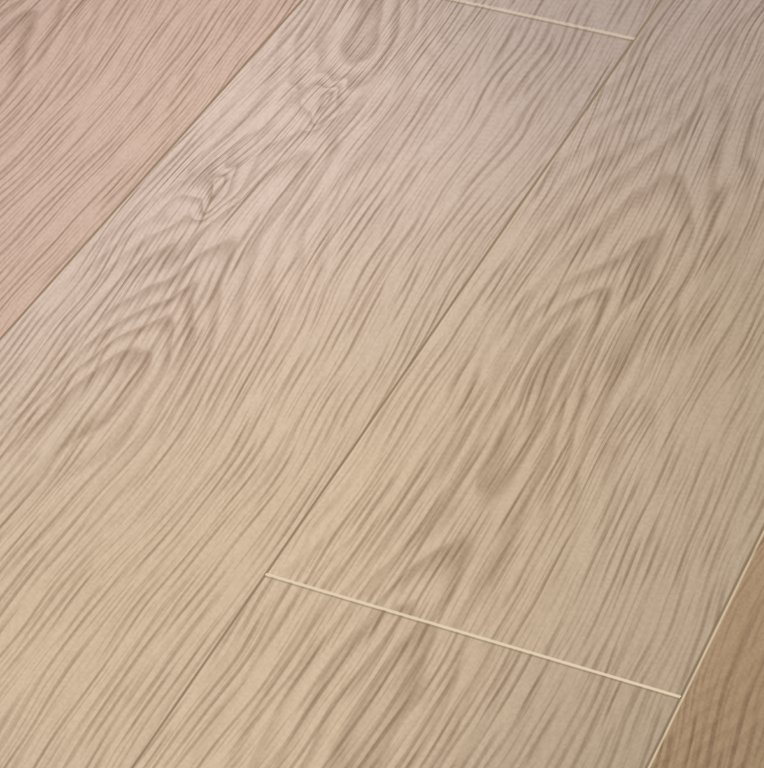
Give the GLSL for this texture, as a Shadertoy shader.

```glsl
const vec2 VANISH = vec2(2.46, 3.32);      // where the long seams converge
const float SIDE_VANISH_X = -10.0;         // where the end joints converge
const float SEAM_START = 0.172;            // seam position on the lower edge
const float BOARD_WIDTH = 0.669;           // board width on the lower edge
const float BOARD_LENGTH = 2.388;
const float JOINT_START = 3.373;
const float STAGGER = 0.5;                 // end joint shift per column
const float LENGTH_SCALE = 1.65;           // floor length in board widths

const vec3 WARM_OAK = vec3(0.835, 0.742, 0.632);
const vec3 PINK_OAK = vec3(0.845, 0.758, 0.705);
const vec3 GRAIN_TINT = vec3(0.79, 0.755, 0.725);
const vec3 LEFT_TINT = vec3(0.97, 0.93, 0.91);
const vec3 RIGHT_TINT = vec3(0.95, 0.90, 0.84);
const vec3 SEAM_DARK = vec3(0.52, 0.44, 0.34);
const vec3 BEVEL_LIGHT = vec3(0.90, 0.83, 0.72);

const float SEAM_HALF = 0.0016;
const float JOINT_HALF = 0.0018;
const float RING_DENSITY = 18.0;
const float RING_STRENGTH = 0.62;
const float PORE_STRENGTH = 0.62;
const float PORE_LINES = 46.0;             // strokes across one board
const float PORE_BREAKS = 7.0;             // breaks along one board width
const float PORE_TILT = 0.05;
const float BOARD_VARIATION = 0.02;
const vec2 KNOT_SIZE = vec2(0.06, 0.065);
const vec2 KNOTS[2] = vec2[2](vec2(-0.813, 4.009), vec2(-0.722, 4.251));

float hash(vec2 p) {
    return fract(sin(dot(p, vec2(127.1, 311.7))) * 43758.5453);
}

float noise(vec2 p) {
    vec2 cell = floor(p), f = fract(p);
    f = f * f * (3.0 - 2.0 * f);
    return mix(mix(hash(cell), hash(cell + vec2(1, 0)), f.x),
               mix(hash(cell + vec2(0, 1)), hash(cell + vec2(1, 1)), f.x), f.y);
}

float band(float d, float halfWidth, float aa) {
    return 1.0 - smoothstep(halfWidth - aa, halfWidth + aa, abs(d));
}

float nearestEdge(float x) {
    return x - floor(x + 0.5);
}

// Thin broken strokes; each line fades in and out along its length
float strokes(float x, float along) {
    float line = floor(x);
    float center = 0.5 + 0.3 * (noise(vec2(line * 5.7, along * 1.3)) - 0.5);
    float profile = 1.0 - smoothstep(0.04, 0.34, abs(x - line - center));
    return profile * smoothstep(0.2, 0.8, noise(vec2(line * 7.3, along + hash(vec2(line, 2.0)) * 9.0)));
}

// Returns growth rings in x, open pores in y
vec2 woodGrain(vec2 plane, float across, float seed) {
    float along = plane.y * LENGTH_SCALE;
    vec2 shift = vec2(seed * 37.0, seed * 53.0);
    float axis = 0.33 + 0.08 * (seed - 0.5) + 0.2 * (noise(vec2(along * 1.7, seed * 91.0)) - 0.5);
    float offset = across - axis;

    // Nested arches around the heart of the board, pushed aside by knots
    float field = RING_DENSITY * sqrt(offset * offset + 0.003) + 2.2 * along;
    field += 3.4 * noise(vec2(across * 3.4, along * 1.4) + shift);
    field += 1.3 * noise(vec2(across * 9.0, along * 3.2) + shift);
    field += 0.4 * noise(vec2(across * 30.0, along * 9.0) + shift);
    float knot = 0.0;
    for (int i = 0; i < 2; i++) {
        vec2 d = (plane - KNOTS[i]) / KNOT_SIZE;
        d += 0.9 * (vec2(noise(d * 1.3 + 4.0), noise(d * 1.3 + 9.0)) - 0.5);
        knot += exp(-dot(d, d));
    }
    field += 2.6 * knot;

    // Two layers of strokes, slightly skewed and bent
    float bend = 0.10 * noise(vec2(across * 2.5, along * 1.4) + shift);
    bend += 0.018 * noise(vec2(across * 12.0, along * 5.0) + shift);
    float x = (across + bend + PORE_TILT * along) * PORE_LINES + seed * 70.0 + 0.6 * knot;
    float pore = strokes(x, along * PORE_BREAKS);
    pore += 0.55 * strokes(x * 1.73 + 40.0, along * PORE_BREAKS * 1.6);

    float phase = fract(field + 0.1 * pore);
    float ring = smoothstep(0.2, 0.8, phase) * (1.0 - smoothstep(0.8, 1.0, phase));
    float heart = exp(-offset * offset * 16.0);
    float patches = smoothstep(0.2, 0.75, noise(vec2(across * 5.0, along * 2.2) + shift + 8.0));
    ring *= mix(0.12, 0.9, heart) * mix(0.35, 1.0, patches) + 0.35 * knot;
    return vec2(ring, pore);
}

void mainImage(out vec4 fragColor, in vec2 fragCoord) {
    vec2 p = fragCoord / iResolution.y;
    float aa = 1.0 / iResolution.y;

    // Floor plane in perspective
    float depth = VANISH.y - p.y;
    float seamX = VANISH.x + (p.x - VANISH.x) * VANISH.y / depth;
    vec2 plane = vec2((seamX - SEAM_START) / BOARD_WIDTH, (p.x - SIDE_VANISH_X) / depth);
    float column = floor(plane.x);
    float row = (plane.y - JOINT_START) / BOARD_LENGTH + STAGGER * column;
    float seed = hash(vec2(column, floor(row)) + 5.0);

    // Light across the floor
    vec3 color = mix(WARM_OAK, PINK_OAK, smoothstep(0.3, 0.85, p.y - 0.35 * p.x + 0.12));
    float light = 1.0 - 0.07 * smoothstep(0.35, 0.75, p.x);
    light -= 0.10 * smoothstep(0.4, 0.85, distance(p, vec2(0.3, 0.45)));
    vec2 sheen = p - vec2(0.38, 0.78);
    light += 0.03 * exp(-9.0 * dot(sheen, sheen));
    light += BOARD_VARIATION * (seed - 0.5);
    color *= mix(vec3(1.0), LEFT_TINT, 1.0 - step(-1.0, plane.x));
    color *= mix(vec3(1.0), RIGHT_TINT, step(1.0, plane.x));

    // Wood surface
    vec2 grain = woodGrain(plane, fract(plane.x), seed);
    float stain = RING_STRENGTH * grain.x + PORE_STRENGTH * grain.y;
    color *= light * mix(vec3(1.0), GRAIN_TINT, min(stain, 1.2));
    color += 0.035 * (noise(p * 330.0) - 0.5);

    // Long seams with a lit bevel on one side
    float seam = nearestEdge(plane.x) * BOARD_WIDTH * depth / VANISH.y * 0.82;
    float bevel = smoothstep(0.3, 1.0, p.x) * (1.0 - p.y);
    color = mix(color, BEVEL_LIGHT, band(seam - 0.003, SEAM_HALF, aa) * (0.05 + 0.75 * bevel));
    color = mix(color, SEAM_DARK, band(seam, SEAM_HALF, aa) * 0.72);

    // Pale end joints with a thin shadow
    float slope = length(vec2(1.0, plane.y)) / depth;
    float joint = nearestEdge(row) * BOARD_LENGTH / slope;
    color = mix(color, SEAM_DARK, band(joint + 0.0032, 0.0011, aa) * 0.4);
    color = mix(color, BEVEL_LIGHT, band(joint, JOINT_HALF, aa) * mix(1.0, 0.5, p.y));

    fragColor = vec4(clamp(color, 0.0, 1.0), 1.0);
}
```
